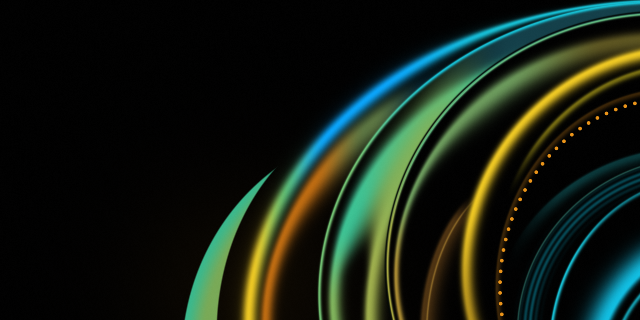
Reproduce this background procedurally as a WebGL 2 fragment shader.

```glsl
#version 300 es
precision highp float;
// Glowing ribbons sweeping along nested ellipses on black.
// Each ribbon is a two-sided Gaussian of the distance to an ellipse;
// layout units: the canvas is 384 tall, with y measured down from the top.
uniform vec2 u_resolution;
out vec4 fragColor;

// Approximate distance to an ellipse, positive towards its centre.
float depth(vec2 p, vec2 centre, vec2 radii) {
    vec2 q = (p - centre) / radii;
    float k = length(q);
    return k * (1.0 - k) / max(length(q / radii), 1e-4);
}

// Soft stroke with separate outer and inner widths.
float ribbon(float d, float outer, float inner) {
    d /= d < 0.0 ? outer : inner;
    return exp(-d * d);
}

float ramp(float a, float b, float x) { return smoothstep(a, b, x); }

float hash(vec2 p) { return fract(sin(dot(p, vec2(12.99, 78.23))) * 4375.85); }

void main() {
    float px = 384.0 / u_resolution.y;
    vec2 p = vec2(gl_FragCoord.x, u_resolution.y - gl_FragCoord.y) * px;
    vec3 lime = vec3(0.50, 0.70, 0.36), mint = vec3(0.24, 0.76, 0.58);
    vec3 gold = vec3(0.93, 0.78, 0.14), cyan = vec3(0.09, 0.74, 0.82);

    // Black ground with a faint warm haze
    vec2 haze = (p - vec2(300, 350)) / vec2(130, 120);
    vec3 col = vec3(0.004) + vec3(0.045, 0.028, 0.004) * exp(-dot(haze, haze));

    // Crescent at the left
    float rim = depth(p, vec2(480, 430), vec2(262, 277));
    float hollow = depth(p, vec2(480, 400), vec2(220, 270));
    float crescent = ramp(-px, px, rim) * ramp(px, -px, hollow) * step(p.x, 345.0);
    col = mix(col, mix(mint, lime, ramp(0.0, 26.0, rim)) * 0.95, crescent);

    // Outermost arc, gold through blue to cyan
    float outerArc = depth(p, vec2(800, 390), vec2(502, 389));
    float width = mix(9.5, 2.5, ramp(430.0, 700.0, p.x));
    vec3 tint = mix(gold, vec3(0.35, 0.72, 0.45), ramp(300.0, 348.0, p.x));
    tint = mix(tint, vec3(0.04, 0.64, 0.98), ramp(338.0, 395.0, p.x));
    tint = mix(tint, cyan, ramp(450.0, 600.0, p.x));
    col = mix(col, tint * 0.25, 0.5 * ribbon(outerArc, width * 1.7, width * 2.0));
    col = mix(col, tint, ribbon(outerArc, width * 0.75, width));

    // Orange ribbon, tucked behind the thin cyan line
    float cyanLine = depth(p, vec2(800, 354), vec2(417, 352));
    float copper = depth(p, vec2(800, 390), vec2(482, 357));
    width = mix(9.0, 20.0, ramp(320.0, 430.0, p.x));
    tint = mix(vec3(0.74, 0.42, 0.07), vec3(0.36, 0.46, 0.26), ramp(375.0, 440.0, p.x));
    tint = mix(tint, vec3(0.03, 0.15, 0.20), ramp(445.0, 510.0, p.x));
    col = mix(col, tint, ribbon(copper, width * 0.6, width) * ramp(px, -px, cyanLine));

    // Broad green sheet between the cyan line and the next edge
    float edge = depth(p, vec2(800, 320), vec2(335, 304));
    float between = ramp(-px, px, cyanLine) * ramp(px, -px, edge);
    float rise = ramp(335.0, 170.0, p.y);
    col = mix(col, vec3(0.08, 0.25, 0.29), between * ramp(490.0, 620.0, p.x));
    float fold = depth(p, vec2(800, 360), vec2(407, 326));
    tint = mix(mint, lime, max(ramp(270.0, 370.0, p.y), ramp(12.0, 48.0, fold)));
    tint = mix(tint, vec3(0.17, 0.38, 0.35), ramp(540.0, 690.0, p.x));
    col = mix(col, tint, between * ribbon(fold - 6.0, mix(5.0, 9.0, rise), mix(10.0, 70.0, rise)));
    float hem = depth(p, vec2(800, 385), vec2(358, 372));
    tint = mix(vec3(0.62, 0.68, 0.30), lime, rise);
    col = mix(col, tint, between * ribbon(hem, mix(5.0, 28.0, rise), 13.0)
        * ramp(600.0, 500.0, p.x));
    tint = mix(vec3(0.45, 0.76, 0.45), cyan, ramp(420.0, 530.0, p.x));
    col = mix(col, tint, ribbon(cyanLine, 1.4, 2.4));

    // Paired dark and light hairlines, then the olive ribbon inside
    float olive = depth(p, vec2(800, 330), vec2(325, 285));
    width = mix(4.0, 17.0, ramp(478.0, 600.0, p.x));
    tint = mix(vec3(0.66, 0.54, 0.20), vec3(0.42, 0.60, 0.36), ramp(330.0, 230.0, p.y));
    tint = mix(tint, vec3(0.36, 0.33, 0.13), ramp(600.0, 730.0, p.x));
    col = mix(col, tint, ribbon(olive, mix(2.5, 8.0, ramp(480.0, 600.0, p.x)), width));
    col = mix(col, vec3(0.01, 0.03, 0.02), 0.9 * ribbon(edge + 2.5, 1.2, 1.2));
    tint = mix(vec3(0.66, 0.66, 0.26), vec3(0.38, 0.72, 0.50), ramp(300.0, 160.0, p.y));
    col = mix(col, tint, ribbon(edge, 1.2, 1.7));

    // Small bronze blade
    float blade = depth(p, vec2(650, 400), vec2(145, 205));
    float bladeMask = step(p.x, 580.0) * ramp(232.0, 270.0, p.y);
    col = mix(col, vec3(0.38, 0.25, 0.09), bladeMask * ribbon(blade - 2.0, 3.0, 15.0) * 0.8);
    col = mix(col, vec3(0.62, 0.47, 0.18), bladeMask * ribbon(blade - 7.0, 1.2, 1.2) * 0.7);

    // Gold arc and its dim companions
    float goldArc = depth(p, vec2(830, 325), vec2(272, 268));
    tint = mix(gold, vec3(0.70, 0.56, 0.11), ramp(240.0, 384.0, p.y));
    col = mix(col, tint, ribbon(goldArc, 5.0, 9.5));
    float dimArc = depth(p, vec2(830, 325), vec2(235, 248));
    col = mix(col, vec3(0.46, 0.42, 0.07), ribbon(dimArc, 2.5, 4.5) * ramp(240.0, 140.0, p.y));
    float brownArc = depth(p, vec2(810, 345), vec2(214, 238));
    col = mix(col, vec3(0.30, 0.19, 0.04), 0.75 * ribbon(brownArc, 1.6, 4.0));

    // Beads evenly spaced in angle along an ellipse
    vec2 hub = vec2(810, 345), span = vec2(210, 227), arm = (hub - p) / span;
    float angle = (floor(atan(arm.y, arm.x) / 0.057) + 0.5) * 0.057;
    float bead = length(p - hub + span * vec2(cos(angle), sin(angle)));
    col = mix(col, vec3(0.92, 0.58, 0.10), ramp(2.2 + px * 0.5, 2.2 - px * 0.5, bead));

    // Teal strands at the lower right
    float veil = depth(p, vec2(830, 400), vec2(240, 222));
    col = mix(col, vec3(0.05, 0.27, 0.28), 0.8 * ribbon(veil, 2.0, 9.0) * ramp(605.0, 690.0, p.x));
    float strands = depth(p, vec2(842, 400), vec2(221, 212));
    float comb = 0.6 + 0.4 * sin(strands * 0.95);
    col = mix(col, vec3(0.03, 0.36, 0.42), comb * ribbon(strands - 12.0, 9.0, 10.0) * 0.85);
    col = mix(col, vec3(0.16, 0.40, 0.36), 0.7 * ribbon(strands, 1.1, 1.1));
    float bright = depth(p, vec2(842, 420), vec2(182, 206));
    col = mix(col, cyan, ribbon(bright, 1.4, 2.6) * mix(0.6, 1.0, ramp(230.0, 320.0, p.y)));
    float flare = depth(p, vec2(880, 450), vec2(160, 160));
    col = mix(col, vec3(0.07, 0.74, 0.88), ribbon(flare + 5.0, 21.0, 5.0));
    col = mix(col, cyan, 0.8 * ribbon(flare - 13.0, 2.0, 3.0));

    // Light grain against banding
    col += (hash(floor(p * 2.0)) - 0.5) * 0.008;
    fragColor = vec4(clamp(col, 0.0, 1.0), 1.0);
}
```
